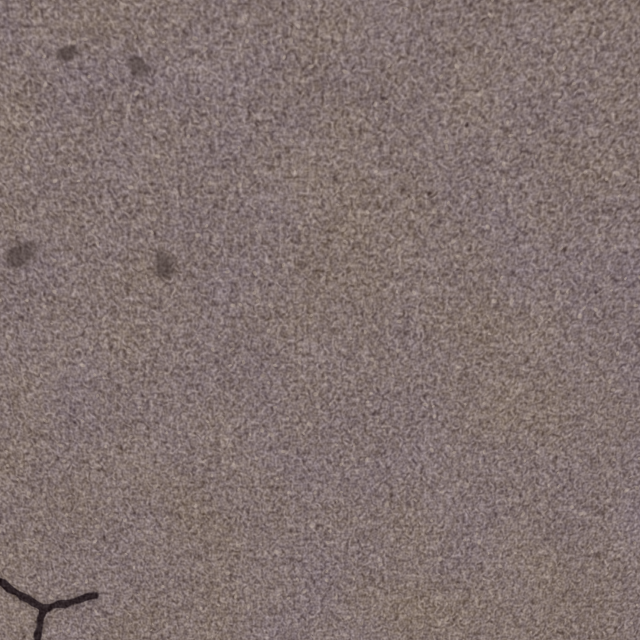
This texture is drawn by a WebGL 1 fragment shader. Its source:

```glsl
precision highp float;
// Worn grey-brown asphalt with fine grit, pale chips, dark stains and a forked twig.
uniform vec2 u_resolution;

float hash(vec2 p) {
  vec3 q = fract(p.xyx * vec3(0.1031, 0.1030, 0.0973));
  q += dot(q, q.yzx + 33.33);
  return fract((q.x + q.y) * q.z);
}

float cornerSlope(vec2 cell, vec2 offset) {
  float angle = 6.2832 * hash(cell);
  return dot(vec2(cos(angle), sin(angle)), offset);
}

float gradientNoise(vec2 p) {
  vec2 i = floor(p), f = fract(p);
  vec2 u = f * f * f * (f * (f * 6.0 - 15.0) + 10.0);
  vec2 e = vec2(1.0, 0.0);
  return mix(mix(cornerSlope(i, f), cornerSlope(i + e, f - e), u.x),
             mix(cornerSlope(i + e.yx, f - e.yx), cornerSlope(i + 1.0, f - 1.0), u.x), u.y);
}

// Randomly turned ellipses, one per chosen cell; returns their coverage.
float scatter(vec2 p, float chance, float radius, float softness) {
  float cover = 0.0;
  for (int y = -1; y <= 1; y++) {
    for (int x = -1; x <= 1; x++) {
      vec2 cell = floor(p) + vec2(float(x), float(y));
      vec2 center = cell + 0.15 + 0.7 * vec2(hash(cell + 17.3), hash(cell + 41.7));
      float turn = 6.2832 * hash(cell + 71.9);
      float c = cos(turn), s = sin(turn);
      vec2 d = mat2(c, -s, s, c) * (p - center);
      d.y *= 1.2 + 0.6 * hash(cell + 5.1);
      float size = radius * (0.6 + 0.6 * hash(cell + 93.1));
      float shape = 1.0 - smoothstep(1.0 - softness, 1.0 + softness, length(d) / size);
      cover = max(cover, shape * step(hash(cell + 29.5), chance));
    }
  }
  return cover;
}

float segment(vec2 p, vec2 a, vec2 b) {
  vec2 along = b - a;
  return length(p - a - along * clamp(dot(p - a, along) / dot(along, along), 0.0, 1.0));
}

void main() {
  vec2 p = gl_FragCoord.xy / u_resolution.y;

  // Grit becomes slightly finer toward the bottom.
  vec2 ground = vec2((p.x - 0.5) * (1.25 - 0.32 * p.y) + 1.0, 1.2 * p.y - 0.16 * p.y * p.y + 1.0);
  vec2 bend = vec2(gradientNoise(ground * 75.0), gradientNoise(ground * 75.0 + 37.4));
  vec2 grit = ground + bend * 0.006;

  // Short curled grains over finer and broader variation.
  float curls = 0.17 - abs(gradientNoise(grit * 88.0 + 9.2));
  float tone = 0.15 * curls + 0.16 * gradientNoise(grit * 132.0);
  tone += 0.13 * gradientNoise(ground * 205.0 + 3.7);
  tone += 0.05 * gradientNoise(ground * 45.0) + 0.025 * gradientNoise(ground * 7.0);
  vec3 color = vec3(0.508, 0.448, 0.438) + tone;

  // Sandy and mauve patches, with small tinted grains.
  float warmth = gradientNoise(p * 4.0 + 6.3) + 0.6 * gradientNoise(p * 13.0)
               + 0.7 * gradientNoise(ground * 90.0 + 51.0);
  color += warmth * vec3(0.012, 0.008, -0.030);

  // Pale chips and small pits.
  float chips = scatter(ground * 42.0, 0.20, 0.17, 0.45);
  color = mix(color, vec3(0.66, 0.60, 0.56) + 0.5 * tone, 0.7 * chips);
  float pits = scatter(ground * 24.0 + 60.0, 0.10, 0.14, 0.6);
  color -= 0.09 * pits;

  // Sparse soft stains with ragged rims.
  vec2 ragged = p + 0.006 * vec2(gradientNoise(p * 60.0), gradientNoise(p * 60.0 + 8.0));
  float stains = scatter(ragged * 6.0 + 20.0, 0.12, 0.13, 0.4);
  color = mix(color, vec3(0.33, 0.28, 0.27) + 0.5 * tone, 0.75 * stains);

  // Forked twig with a knotty outline.
  vec2 fork = vec2(0.066, 0.049);
  float twig = min(segment(p, fork, vec2(-0.01, 0.096)),
               min(segment(p, fork, vec2(0.15, 0.069)), segment(p, fork, vec2(0.057, -0.02))));
  float thickness = 0.0058 + 0.005 * gradientNoise(p * 55.0);
  float edge = 1.2 / u_resolution.y;
  float bark = 1.0 - smoothstep(-edge, edge, twig - thickness);
  color *= 1.0 - 0.15 * (1.0 - smoothstep(0.0, 0.018, twig));
  color = mix(color, vec3(0.17, 0.13, 0.14) + 0.5 * tone, bark);

  gl_FragColor = vec4(clamp(color, 0.0, 1.0), 1.0);
}
```
